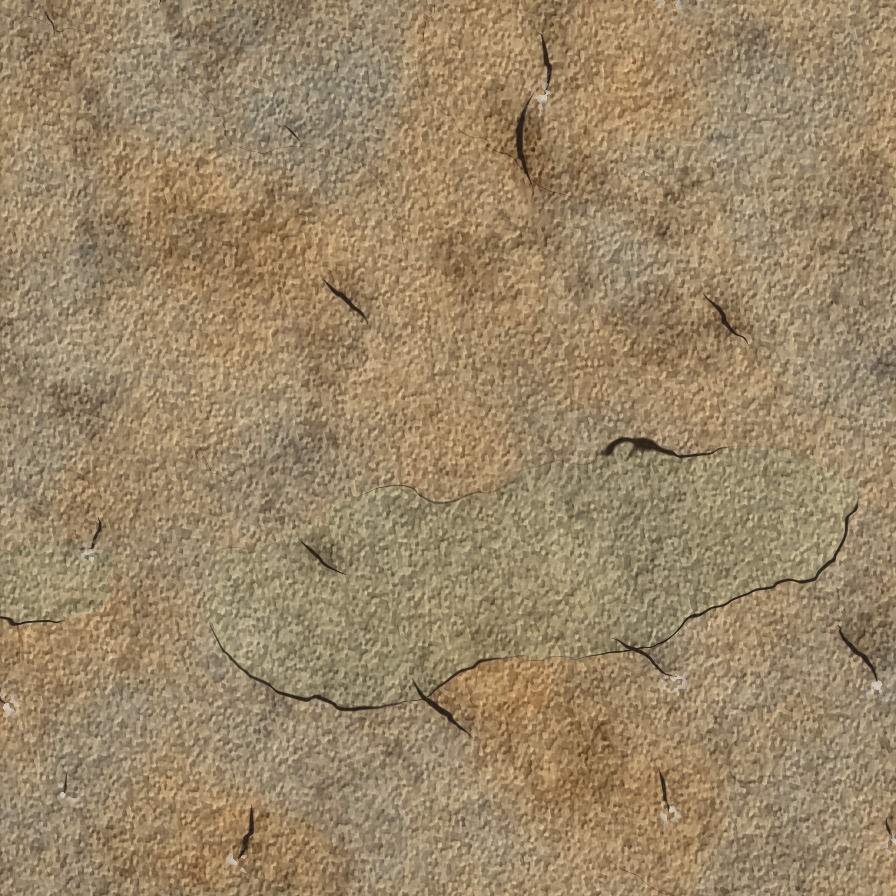
This texture is drawn by a Shadertoy shader. Its source:

```glsl
#define ROCK vec3(0.632, 0.545, 0.420)
#define TONE vec3(1.0, 0.95, 0.80)
#define RUST vec3(0.07, -0.005, -0.07)
#define OLIVE vec3(-0.035, 0.004, 0.004)
#define CREVICE vec3(0.13, 0.10, 0.075)
#define MINERAL vec3(0.86, 0.84, 0.80)
#define GRAIN_SCALE vec2(270.0, 215.0)
#define GRAIN_CONTRAST 0.20
#define RELIEF 0.14
#define CRACK_GRID 5.0
#define CRACK_WIDTH 0.0036
#define SOFTNESS 0.0011

vec3 hash3(vec2 p) {
    vec3 q = fract(p.xyx * vec3(0.1031, 0.1030, 0.0973));
    q += dot(q, q.yxz + 33.33);
    return fract((q.xxy + q.yzz) * q.zyx);
}

// Smooth cellular noise: random values blended around scattered points
float cells(vec2 p) {
    vec2 cell = floor(p), local = p - cell;
    float sum = 0.0, total = 0.0;
    for (int y = -1; y <= 1; y++)
    for (int x = -1; x <= 1; x++) {
        vec2 offset = vec2(x, y);
        vec3 h = hash3(cell + offset);
        vec2 d = offset + h.xy - local;
        float weight = exp(-7.0 * dot(d, d));
        sum += weight * h.z;
        total += weight;
    }
    return sum / total - 0.5;
}

float layers(vec2 p) {
    float sum = 0.0, amplitude = 1.0;
    for (int i = 0; i < 4; i++) {
        sum += amplitude * cells(p);
        p = mat2(1.6, 1.2, -1.2, 1.6) * p + 17.3;
        amplitude *= 0.55;
    }
    return sum;
}

// Signed distance to the worn slab and the small patch beside it
float slabDistance(vec2 p) {
    vec2 start = vec2(0.33, 0.305), axis = vec2(0.53, 0.12);
    float h = clamp(dot(p - start, axis) / dot(axis, axis), 0.0, 1.0);
    float slab = length(p - start - axis * h) - 0.083 - 0.03 * sin(3.1416 * h);
    float islet = length((p - vec2(0.05, 0.345)) * vec2(1.0, 1.3)) - 0.088;
    return min(slab, islet);
}

// Scattered short cracks: x = line, y = dark hollow, z = mineral cluster
vec3 scatteredCracks(vec2 p) {
    vec3 result = vec3(0.0);
    vec2 home = floor(p * CRACK_GRID);
    for (int y = -1; y <= 1; y++)
    for (int x = -1; x <= 1; x++) {
        vec2 cell = home + vec2(x, y);
        vec3 place = hash3(cell + 41.0), form = hash3(cell + 87.0);
        if (place.z < 0.35) continue;
        float size = mix(0.012, 0.055, form.x * form.x);
        float angle = mix(-1.9, -0.4, form.y);
        float c = cos(angle), s = sin(angle);
        vec2 q = mat2(c, -s, s, c) * (p - (cell + place.xy) / CRACK_GRID);
        q.y += (form.z - 0.5) * 10.0 * (q.x * q.x);
        float along = q.x / size;
        float width = CRACK_WIDTH * (1.0 - along * along) * (0.25 + 0.6 * form.x);
        float line = 1.0 - smoothstep(width - SOFTNESS, width + SOFTNESS, abs(q.y));
        vec2 hollow = vec2(along * 0.85, (q.y - 0.009) / 0.017);
        vec2 cluster = (q - vec2(size, 0.0)) / 0.015;
        result = max(result, vec3(line * step(abs(along), 1.0),
            exp(-dot(hollow, hollow)),
            step(0.62, form.z) * exp(-dot(cluster, cluster))));
    }
    return result;
}

void mainImage(out vec4 fragColor, in vec2 fragCoord) {
    vec2 uv = fragCoord / iResolution.y;
    vec2 wander = vec2(cells(uv * 8.0), cells(uv * 8.0 + 31.0));
    vec2 jag = vec2(cells(uv * 45.0 + 5.0), cells(uv * 45.0 + 63.0));
    vec2 warped = uv + 0.07 * wander + 0.010 * jag;

    // Sandy grain, small bumps and broad mottling
    vec2 grainPos = uv * GRAIN_SCALE;
    float grain = cells(grainPos);
    float shade = grain - cells(grainPos + vec2(0.55, -0.5));
    float bumps = layers(uv * 38.0) - layers(uv * 38.0 + vec2(0.22, -0.2));
    float mottle = layers(uv * 9.0 + 11.0);
    float tone = GRAIN_CONTRAST * grain + RELIEF * shade + 0.06 * bumps + 0.055 * mottle;

    // Dark stains and pits
    float stain = smoothstep(0.18, 0.45, cells(warped * 12.0 + 52.0) + 0.25 * jag.x);
    float pit = smoothstep(0.36, 0.46, cells(uv * 62.0 + 19.0));
    tone -= 0.09 * stain + 0.07 * pit;

    // Slab tint, with a broken crack and pale rim along its border
    float edge = slabDistance(warped);
    float inside = 1.0 - smoothstep(-0.004, 0.004, edge);
    float broken = smoothstep(-0.12, 0.22, cells(uv * 9.0 + 77.0));
    float rimWidth = 0.0019 * broken;
    float rim = 1.0 - smoothstep(rimWidth - SOFTNESS, rimWidth + SOFTNESS, abs(edge));
    rim *= 0.35 + 0.65 * broken;
    float ledge = inside * exp(edge / 0.012);
    tone += ledge * (0.05 - 0.12 * smoothstep(-0.1, 0.25, wander.y));

    // Hairline veins and scattered cracks
    float vein = 1.0 - smoothstep(0.0, 0.007, abs(cells(warped * 5.0 + 23.0)));
    vein *= smoothstep(0.08, 0.3, cells(uv * 7.0 + 90.0)) * (1.0 - inside);
    vec3 cracks = scatteredCracks(uv + 0.014 * wander + 0.009 * jag);
    tone -= 0.13 * cracks.y * (0.7 + mottle) + 0.14 * vein;

    vec3 color = ROCK + TONE * tone;
    color += RUST * layers(uv * 5.0 + 44.0) * (1.0 - 0.7 * inside) + OLIVE * inside;
    color = mix(color, CREVICE, 0.9 * max(rim, cracks.x));
    float speck = cracks.z * smoothstep(0.08, 0.25, cells(uv * 190.0 + 7.0));
    color = mix(color, MINERAL, 0.85 * speck);
    fragColor = vec4(clamp(color, 0.0, 1.0), 1.0);
}
```
